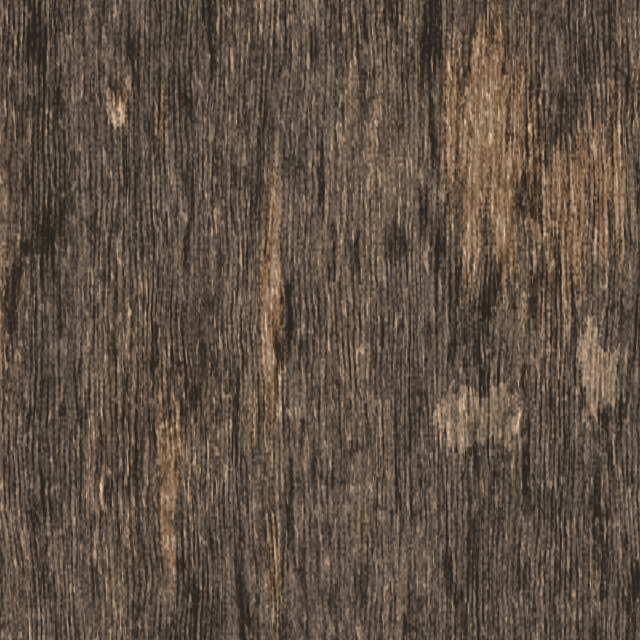
A Shadertoy shader for this texture:

```glsl
#define BASE_TONE 0.358
#define RING_COUNT 122.0
#define RING_DEPTH 0.12
#define FIBRE_DEPTH 0.20
#define GRIT_DEPTH 0.19
#define CRACK_DEPTH 0.15
#define FLECK_LIGHT 0.23
#define WORN_LIGHT 0.12
#define PALE_LIGHT 0.17

const vec3 COOL_TINT = vec3(1.12, 0.965, 0.83);
const vec3 WARM_TINT = vec3(1.22, 0.945, 0.70);
const vec3 PALE_TINT = vec3(1.14, 0.965, 0.80);

// Worn zones: centre xy, radius zw
const vec4 WORN_ZONES[9] = vec4[9](
    vec4(0.428, 0.57, 0.020, 0.25), vec4(0.430, 0.10, 0.022, 0.14),
    vec4(0.256, 0.25, 0.018, 0.17), vec4(0.250, 0.82, 0.016, 0.09),
    vec4(0.190, 0.83, 0.022, 0.05), vec4(0.955, 0.75, 0.022, 0.25),
    vec4(0.780, 0.77, 0.090, 0.22), vec4(0.900, 0.70, 0.070, 0.20),
    vec4(0.560, 0.17, 0.018, 0.08));

float hash(vec2 cell) {
    vec3 q = fract(cell.xyx * vec3(0.1031, 0.1030, 0.0973));
    q += dot(q, q.yzx + 33.33);
    return fract((q.x + q.y) * q.z);
}

float noise(vec2 p) {
    vec2 cell = floor(p), f = fract(p);
    f = f * f * (3.0 - 2.0 * f);
    return mix(mix(hash(cell), hash(cell + vec2(1, 0)), f.x),
               mix(hash(cell + vec2(0, 1)), hash(cell + vec2(1, 1)), f.x), f.y);
}

float fbm(vec2 p) {
    float sum = 0.0, weight = 0.5;
    for (int i = 0; i < 4; i++) {
        sum += weight * noise(p);
        p = p * 2.03 + 17.3;
        weight *= 0.5;
    }
    return sum / 0.9375;
}

// Columns of noise, each slid along its length so that no rows line up
float fibres(vec2 p) {
    float column = floor(p.x), f = fract(p.x);
    float left = noise(vec2(column, p.y + 50.0 * hash(vec2(column, 7.0))));
    float right = noise(vec2(column + 1.0, p.y + 50.0 * hash(vec2(column + 1.0, 7.0))));
    return mix(left, right, f * f * (3.0 - 2.0 * f));
}

// Thin continuous lines along the middle level of a noise field
float contour(vec2 p, float width) {
    return 1.0 - smoothstep(0.0, width, abs(noise(p) - 0.5));
}

float blob(vec2 p, vec2 centre, vec2 radius) {
    vec2 d = (p - centre) / radius;
    return exp(-dot(d, d));
}

void mainImage(out vec4 fragColor, in vec2 fragCoord) {
    vec2 uv = fragCoord / iResolution.xy;

    // Bend the vertical grain
    vec2 p = uv;
    p.x += 0.022 * (noise(uv * vec2(7.0, 3.0)) - 0.5);
    p.x += 0.007 * (noise(uv * vec2(24.0, 10.0) + 5.0) - 0.5);
    p.x += 0.0025 * (noise(uv * vec2(70.0, 45.0) + 15.0) - 0.5);

    // Fibres from coarse to fine
    float strand = fibres(p * vec2(85.0, 5.0));
    float fibre = fibres(p * vec2(290.0, 19.0) + 31.0);
    float grit = noise(uv * vec2(400.0, 210.0) + 63.0);
    float blotch = fbm(p * vec2(11.0, 2.5) + 9.0);

    // Growth rings: narrow dark grooves, strong in some bands
    float phase = 5.0 * noise(p * vec2(18.0, 1.8)) + 1.8 * noise(p * vec2(45.0, 6.0));
    float groove = smoothstep(0.35, 0.95, 0.5 + 0.5 * sin(6.2832 * RING_COUNT * p.x + phase));
    groove *= 0.25 + 1.1 * noise(p * vec2(16.0, 4.0) + 47.0);

    // Broad planks and darker stains
    float plank = noise(vec2(uv.x * 8.0, uv.y * 0.7) + 3.0);
    float stain = blob(p, vec2(0.305, 0.45), vec2(0.028, 0.08))
                + 0.5 * blob(p, vec2(0.07, 0.6), vec2(0.05, 0.35));

    // Wear breaks up along the fibres
    float wear = 0.0;
    for (int i = 0; i < 9; i++)
        wear = max(wear, blob(p, WORN_ZONES[i].xy, WORN_ZONES[i].zw));
    float ragged = 0.55 * strand + 0.3 * fibre + 0.15 * grit - 0.5;
    float worn = smoothstep(0.42, 0.72, 0.55 * wear + 0.9 * ragged + 0.6 * (blotch - 0.5) + 0.17);

    // Pale scraped patches with torn edges
    float scrape = max(blob(p, vec2(0.75, 0.345), vec2(0.075, 0.065)),
                   max(blob(p, vec2(0.94, 0.42), vec2(0.035, 0.09)),
                       0.6 * blob(p, vec2(0.19, 0.84), vec2(0.022, 0.05))));
    float torn = fbm(p * vec2(70.0, 26.0) + 71.0) - 0.5;
    float pale = smoothstep(0.42, 0.6, scrape + 1.1 * torn + 0.5 * ragged) * smoothstep(0.05, 0.3, scrape);

    // Long dark cracks and short bright splinters
    float crack = contour(p * vec2(62.0, 4.0) + 83.0, 0.13)
                * smoothstep(0.35, 0.65, noise(p * vec2(38.0, 13.0) + 21.0));
    crack += 0.6 * contour(p * vec2(120.0, 22.0) + 57.0, 0.16)
           * smoothstep(0.4, 0.6, noise(p * vec2(50.0, 25.0) + 33.0));
    vec2 slanted = vec2(uv.x + 0.05 * uv.y, uv.y);
    float fleck = smoothstep(0.7, 0.92, fibres(slanted * vec2(300.0, 62.0) + 101.0));

    // Add up the tone
    float tone = BASE_TONE;
    tone += 0.06 * (plank - 0.5) + 0.10 * (blotch - 0.5) + 0.03 * (strand - 0.5);
    tone += FIBRE_DEPTH * (fibre - 0.5) + GRIT_DEPTH * (grit - 0.5);
    tone += WORN_LIGHT * worn + PALE_LIGHT * pale;
    tone += FLECK_LIGHT * fleck * (0.4 + 0.6 * blotch);
    tone -= RING_DEPTH * groove * (1.0 - 0.4 * pale);
    tone -= CRACK_DEPTH * crack + 0.09 * stain * (1.0 - 0.5 * worn);

    // Soft floor keeps the grooves brown instead of black
    float above = tone - 0.14;
    tone = 0.14 + 0.5 * (above + sqrt(above * above + 0.005));

    // Tint: grey brown, warm where worn, straw where scraped
    float warmth = clamp(0.8 * worn + 0.4 * wear + 0.9 * (blotch - 0.5), 0.0, 1.0);
    vec3 tint = mix(COOL_TINT, WARM_TINT, warmth);
    tint = mix(tint, PALE_TINT, max(pale, smoothstep(0.43, 0.56, tone)));
    fragColor = vec4(clamp(tone * tint, 0.0, 1.0), 1.0);
}
```
